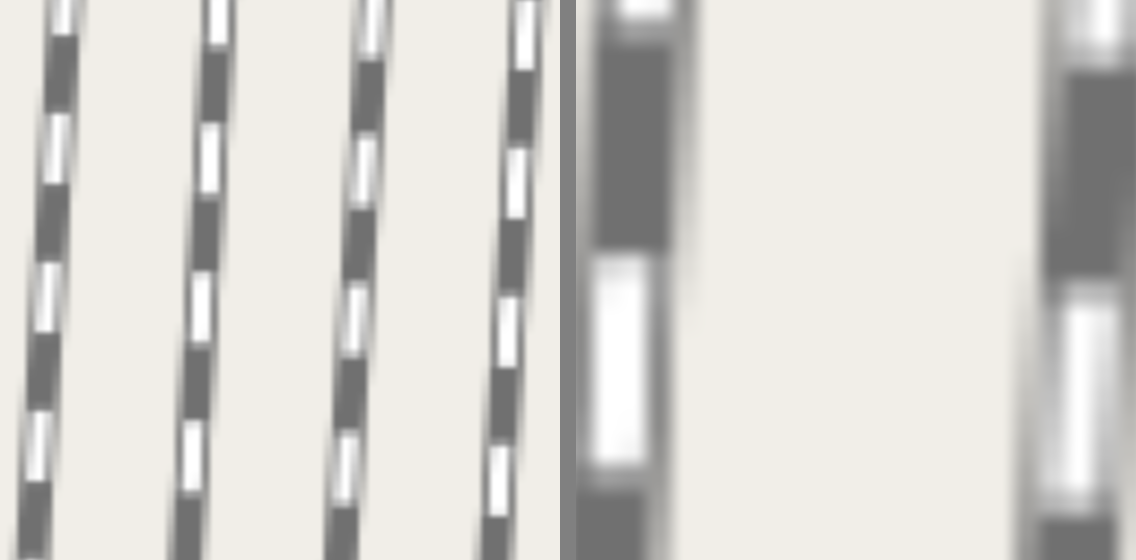
Left, the full canvas; right, a detail of the centre.
A WebGL 1 fragment shader for this pattern:

```glsl
precision highp float;
// Four leaning grey rails on warm paper, each carrying a row of white dashes.
// Rails and dashes are area-sampled on a coarse grid of cells, then blended
// smoothly between cells, which gives the soft, stepped edges.

uniform vec2 u_resolution;

const vec3 PAPER = vec3(0.945, 0.935, 0.910);
const vec3 GREY  = vec3(0.440, 0.440, 0.440);
const vec3 WHITE = vec3(1.0);

const float CELLS       = 64.0;    // coarse cells along each side
const float RAIL_START  = 0.0570;  // first rail centre on the bottom edge
const float RAIL_PITCH  = 0.2755;  // horizontal distance between rails
const float RAIL_WIDTH  = 0.0600;
const float LEAN        = 0.0600;  // sideways shift per unit of height
const float DASH_START  = 0.7350;  // height of one dash centre on the first rail
const float DASH_PITCH  = 0.2656;
const float DASH_DROP   = 0.0202;  // dashes sit lower on each following rail
const float DASH_LENGTH = 0.1276;
const float DASH_WIDTH  = 0.0350;

// Fraction of a cell, centred at offset, covered by a centred band
float coverage(float offset, float width) {
  float halfCell = 0.5 / CELLS;
  float low = max(offset - halfCell, -0.5 * width);
  float high = min(offset + halfCell, 0.5 * width);
  return clamp((high - low) * CELLS, 0.0, 1.0);
}

// Average colour of one coarse cell
vec3 cellColour(vec2 cell) {
  vec2 p = (cell + 0.5) / CELLS;

  // Nearest rail and the offset from its centre line
  float across = p.x - LEAN * p.y - RAIL_START;
  float rail = floor(across / RAIL_PITCH + 0.5);
  across -= rail * RAIL_PITCH;

  // Offset from the nearest dash centre along the rail
  float along = p.y - DASH_START + DASH_DROP * rail;
  along -= DASH_PITCH * floor(along / DASH_PITCH + 0.5);

  float dash = coverage(across, DASH_WIDTH) * coverage(along, DASH_LENGTH);
  vec3 colour = mix(PAPER, GREY, coverage(across, RAIL_WIDTH));
  return mix(colour, WHITE, dash);
}

void main() {
  vec2 uv = gl_FragCoord.xy / u_resolution;

  // Smooth blend of the four surrounding cells
  vec2 grid = uv * CELLS - 0.5;
  vec2 cell = floor(grid);
  vec2 blend = smoothstep(0.0, 1.0, grid - cell);
  vec3 lower = mix(cellColour(cell), cellColour(cell + vec2(1.0, 0.0)), blend.x);
  vec3 upper = mix(cellColour(cell + vec2(0.0, 1.0)), cellColour(cell + 1.0), blend.x);

  gl_FragColor = vec4(mix(lower, upper, blend.y), 1.0);
}
```
